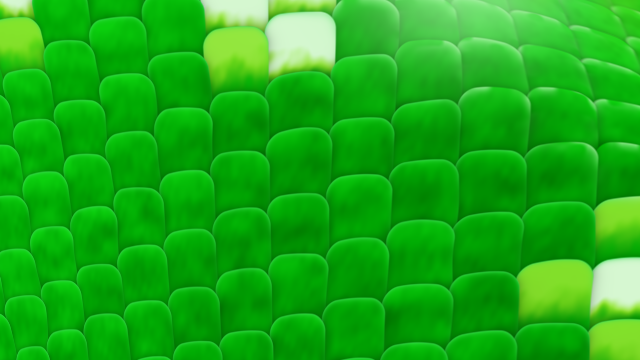
A Shadertoy shader for this texture:

```glsl
// Glossy green reptile skin: overlapping scales in a fanned lattice that folds away at the upper right.

// Colours
const vec3 DARK  = vec3(0.00, 0.50, 0.00);
const vec3 MID   = vec3(0.00, 0.67, 0.01);
const vec3 LIGHT = vec3(0.04, 0.81, 0.05);
const vec3 RIM   = vec3(0.25, 0.87, 0.35);
const vec3 PALE  = vec3(0.70, 0.95, 0.69);
const vec3 WHITE = vec3(0.84, 0.97, 0.82);
const vec3 LIME  = vec3(0.55, 0.90, 0.12);

// Lattice, in canvas heights
const vec2  ANCHOR       = vec2(0.671, 0.417); // top centre of scale (0, 0)
const float COLUMN_WIDTH = 0.153;
const float COLUMN_GROW  = 0.0046;  // widening per column squared
const float ROW_PITCH    = 0.169;
const float ROW_GROW     = 0.0058;  // taller rows away from the left side
const float ROW_RISE     = 0.0475;  // rise per column
const float ROW_FLATTEN  = 0.0051;

// Scale shape, in cells
const float HALF_WIDTH = 0.53;
const float CORNER     = 0.25;
const float SOFTNESS   = 0.018;
const float JITTER     = 0.08;

// Fold where the skin turns away
const vec2  FOLD_POINT  = vec2(0.926, 1.0);
const vec2  FOLD_NORMAL = vec2(0.53, 0.85);
const float FOLD_SQUEEZE = 2.5;

// Pale patches, as column and row
const vec2 PATCHES[3] = vec2[3](vec2(0.7, -3.7), vec2(6.0, 2.0), vec2(-4.0, -6.0));

float hash(vec2 p) {
    vec3 q = fract(p.xyx * 0.1031);
    q += dot(q, q.yzx + 33.33);
    return fract((q.x + q.y) * q.z);
}

float noise(vec2 p) {
    vec2 i = floor(p), f = fract(p);
    f = f * f * (3.0 - 2.0 * f);
    return mix(mix(hash(i), hash(i + vec2(1, 0)), f.x),
               mix(hash(i + vec2(0, 1)), hash(i + vec2(1, 1)), f.x), f.y);
}

vec3 greenRamp(float tone) {
    return mix(mix(DARK, MID, clamp(tone, 0.0, 1.0)), LIGHT, clamp(tone - 1.0, 0.0, 1.0));
}

// Continuous column number; columns lean outward on the left
float columnAt(vec2 p) {
    float lean = max(0.03 - 0.24 * (p.x - ANCHOR.x), -0.05);
    float x = p.x + lean * (p.y - ANCHOR.y) - ANCHOR.x;
    float root = sqrt(max(COLUMN_WIDTH * COLUMN_WIDTH + 4.0 * COLUMN_GROW * x, 0.0));
    return (root - COLUMN_WIDTH) / (2.0 * COLUMN_GROW);
}

// Continuous row number, counted downward within one column
float rowAt(float y, float column) {
    float bend = clamp(column - 2.0, 0.0, 4.0);
    float top = ANCHOR.y + ROW_RISE * column - ROW_FLATTEN * bend * bend;
    return (top - y) / (ROW_PITCH + ROW_GROW * clamp(column, -7.0, 0.0));
}

// Signed distance to a scale: x across, y down from its top edge
float scaleDistance(vec2 s) {
    vec2 q = vec2(abs(s.x) - HALF_WIDTH, -s.y) + CORNER;
    return length(max(q, 0.0)) + min(max(q.x, q.y), 0.0) - CORNER;
}

float patchMask(vec2 id) {
    float mask = 0.0;
    for (int i = 0; i < 3; i++)
        mask = max(mask, 1.0 - smoothstep(0.8, 1.15, distance(id, PATCHES[i])));
    return mask;
}

vec3 scaleColor(vec2 s, vec2 id, float depth, float light, float gloss) {
    vec2 seed = id * 7.3 + 90.0;
    float wrinkle = noise(s * vec2(2.6, 3.2) + seed) * 0.7 + noise(s.yx * 6.0 + s.x * 3.0 + seed) * 0.3;
    float tone = light + 0.75 * exp(-4.5 * max(s.y, 0.0)) + 1.1 * (wrinkle - 0.5)
               - 0.3 * exp(-14.0 * (s.y - 0.55) * (s.y - 0.55)) + 0.2 * (hash(seed) - 0.5);
    vec3 color = greenRamp(tone);

    // Pale pigment, yellowing toward the lower edge
    float pale = patchMask(id) * smoothstep(1.5, 0.6, s.y + 0.5 * wrinkle);
    color = mix(color, mix(LIME, WHITE, smoothstep(0.3, 0.8, pale)), smoothstep(0.0, 0.5, pale));

    // Lit rim, strongest on top and broken into glints on the fold
    float topSide = smoothstep(0.5, 0.05, s.y);
    float glint = mix(1.0, smoothstep(0.2, 0.6, noise(s * 4.0 + seed.yx)), gloss);
    float rim = exp(-max(depth, 0.0) / mix(0.032, 0.10, gloss)) * mix(0.18, 0.8, topSide) * glint;
    return mix(color, mix(RIM, PALE, gloss), rim);
}

void mainImage(out vec4 fragColor, in vec2 fragCoord) {
    vec2 p = fragCoord / iResolution.y;
    float fold = dot(p - FOLD_POINT, FOLD_NORMAL);
    float past = max(fold, 0.0);
    vec2 skin = p + FOLD_NORMAL * FOLD_SQUEEZE * past * past;
    skin += 0.012 * (vec2(noise(p * 7.0), noise(p * 7.0 + 40.0)) - 0.5);

    float gloss = smoothstep(-0.13, 0.04, fold);
    float light = 0.72 + 0.5 * smoothstep(0.85, 0.0, p.x) + 0.25 * smoothstep(0.5, 1.0, p.y)
                + 0.75 * smoothstep(-0.05, 0.3, fold);
    float squeeze = 1.0 + 2.0 * FOLD_SQUEEZE * past;
    float edge = max(SOFTNESS, 0.8 / (iResolution.y * COLUMN_WIDTH)) * squeeze;

    // Paint neighbouring scales from the highest to the lowest
    float u = columnAt(skin);
    float column = round(u);
    float row = floor(rowAt(skin.y, column));
    vec3 color = greenRamp(light);
    for (int j = -1; j <= 1; j++)
    for (int i = 1; i >= -1; i--) {
        vec2 id = vec2(column + float(i), row + float(j));
        vec2 s = vec2(u - id.x, rowAt(skin.y, id.x) - id.y);
        s.y += 0.07 * s.x - 0.25 * s.x * s.x + JITTER * (hash(id + 50.0) - 0.5);
        float d = scaleDistance(s);
        color *= 1.0 - 0.2 * exp(-max(d, 0.0) / 0.07);
        color = mix(color, scaleColor(s, id, -d, light, gloss), smoothstep(edge, -edge, d));
    }

    // Hazy sheen above the fold and a lime tint in the far corner
    vec2 sheen = (p - vec2(1.30, 1.02)) / vec2(0.34, 0.20);
    color = mix(color, PALE, 0.65 * exp(-dot(sheen, sheen)));
    color = mix(color, LIME, 0.3 * smoothstep(0.2, 0.45, fold) * noise(p * 16.0));
    fragColor = vec4(color, 1.0);
}
```
